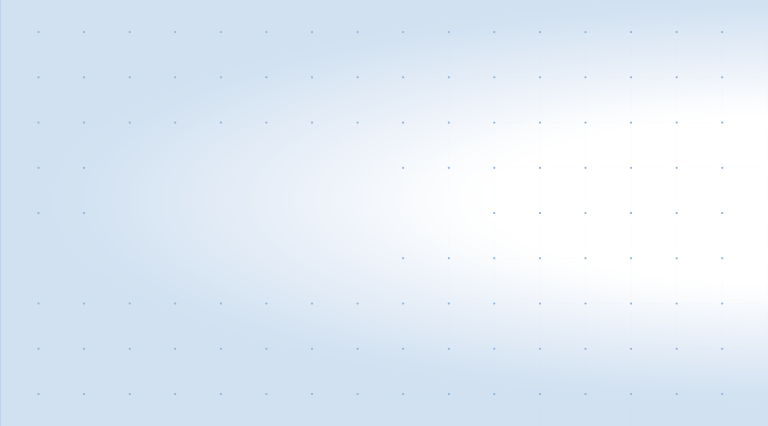
Reproduce this background procedurally as a Shadertoy shader.

```glsl
// A pale blue field with a wide white elliptical glow from the right,
// overlaid by a regular lattice of small blue dots and faint grid lines.
// The glow is a scaled radial distance; the lattice is a rounded repeat.

// Elliptical glow: white core, lavender-white middle, light blue rim.
vec3 glowBackground(vec2 p) {
    float r = length((p - vec2(1.878, 0.53)) / vec2(1.784, 0.481));
    r += 0.003 * sin(r * 95.0) * smoothstep(0.4, 0.6, r);
    vec3 white = vec3(1.0);
    vec3 mist = vec3(0.912, 0.939, 0.974);
    vec3 rim = vec3(0.818, 0.882, 0.944);
    vec3 color = mix(white, mist, smoothstep(0.38, 0.74, r));
    return mix(color, rim, smoothstep(0.62, 1.03, r));
}

// The lattice opens up around an empty area left of the middle.
float dotVisible(vec2 cell) {
    if (cell.x < 0.0 || cell.x > 15.0 || cell.y < 0.0 || cell.y > 8.0) return 0.0;
    float ring = abs(cell.y - 4.0);
    if (ring > 1.5) return 1.0;
    float gapStart = cell.y < 3.5 ? 0.0 : 2.0;
    float gapEnd = ring < 0.5 ? 9.0 : 7.0;
    return cell.x >= gapStart && cell.x <= gapEnd ? 0.0 : 1.0;
}

void mainImage(out vec4 fragColor, in vec2 fragCoord) {
    vec2 p = fragCoord / iResolution.y;
    float pixel = 1.0 / iResolution.y;
    vec3 color = glowBackground(p);

    // Repeat space around the nearest lattice point
    vec2 spacing = vec2(0.1070, 0.1062);
    vec2 grid = (p - vec2(0.0904, 0.0751)) / spacing;
    vec2 cell = round(grid);
    vec2 offset = (grid - cell) * spacing;

    // Faint lines, strongest on the right and broken near the dots
    vec2 line = 1.0 - smoothstep(0.0, max(0.0024, pixel), abs(offset));
    vec2 dash = smoothstep(0.012, 0.022, abs(offset.yx));
    float lines = max(line.x * dash.x, line.y * dash.y);
    color = mix(color, vec3(0.68, 0.79, 0.92),
                0.045 * lines * smoothstep(0.8, 1.2, p.x));

    // Small blue dots
    float disc = 1.0 - smoothstep(-0.5 * pixel, 0.5 * pixel, length(offset) - 0.0025);
    color = mix(color, vec3(0.59, 0.72, 0.86), disc * dotVisible(cell));

    // Thin darker border on the left
    float border = 1.0 - smoothstep(0.001, 0.001 + pixel, p.x);
    color = mix(color, vec3(0.72, 0.80, 0.93), 0.7 * border);

    fragColor = vec4(color, 1.0);
}
```
